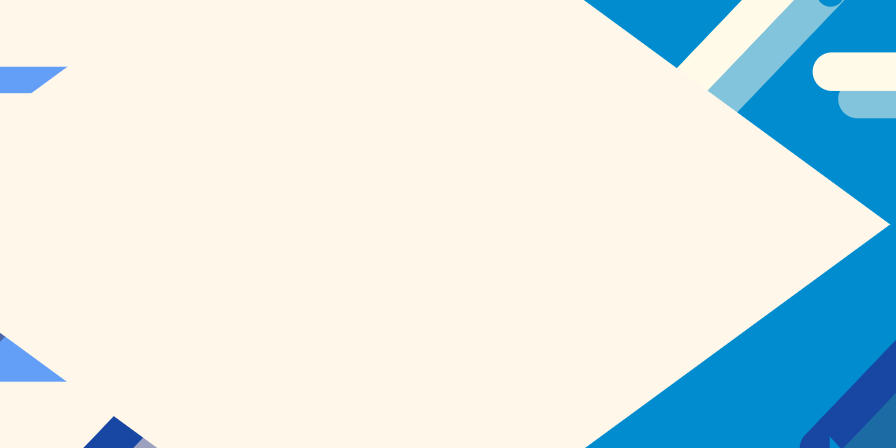
Write a WebGL 1 fragment shader that draws this background.

```glsl
precision highp float;

uniform vec2 u_resolution;

const vec3 CREAM = vec3(1.0, 0.967, 0.914);
const vec3 IVORY = vec3(1.0, 0.984, 0.91);
const vec3 BLUE = vec3(0.0, 0.55, 0.81);
const vec3 PALE_BLUE = vec3(0.51, 0.77, 0.86);
const vec3 SKY = vec3(0.39, 0.62, 0.97);
const vec3 NAVY = vec3(0.09, 0.28, 0.64);
const vec3 TEAL = vec3(0.11, 0.42, 0.645);
const vec3 LAVENDER = vec3(0.61, 0.63, 0.75);
const vec3 SLATE = vec3(0.30, 0.40, 0.66);

// Lengths are in canvas heights, with y measured down from the top.
const float CHEVRON_SLOPE = 1.365;
const float CHEVRON_Y = 0.501;
const float OUTER_TIP = 1.987;
const float INNER_TIP = -0.330;
const float STRIPE_SLOPE = 0.955;
const float PILL_RADIUS = 0.043;
const vec2 PILL_START = vec2(1.857, 0.160);
const vec2 PILL_SHADOW = vec2(1.914, 0.221);
const float NAVY_RADIUS = 0.041;
const vec2 NAVY_START = vec2(1.826, 1.0);
const vec2 NOTCH = vec2(1.852, 0.974);
const vec2 CAP_CENTER = vec2(1.854, -0.016);
const float CAP_RADIUS = 0.031;

// Smooth coverage of a shape from its signed distance.
float fill(float d) {
  return clamp(0.5 - d * u_resolution.y, 0.0, 1.0);
}

// Negative to the left of a right-pointing chevron.
float chevron(vec2 p, float tip) {
  float edge = tip - CHEVRON_SLOPE * abs(p.y - CHEVRON_Y);
  return (p.x - edge) / length(vec2(1.0, CHEVRON_SLOPE));
}

// Negative between two values of a coordinate.
float band(float v, float low, float high) {
  return max(low - v, v - high);
}

float diagonalBand(vec2 p, float low, float high) {
  float v = p.x + STRIPE_SLOPE * p.y;
  return band(v, low, high) / length(vec2(1.0, STRIPE_SLOPE));
}

// Endless bar with one rounded end.
float roundedRay(vec2 p, vec2 start, vec2 dir, float radius) {
  vec2 q = p - start;
  return length(q - dir * max(dot(q, dir), 0.0)) - radius;
}

// Blue field with its diagonal stripes and rounded bars.
vec3 rightField(vec2 p) {
  vec2 across = vec2(1.0, 0.0);
  vec2 rising = normalize(vec2(STRIPE_SLOPE, -1.0));
  vec3 color = BLUE;

  color = mix(color, PALE_BLUE, fill(diagonalBand(p, 1.773, 1.885)));
  color = mix(color, IVORY, fill(diagonalBand(p, 1.656, 1.773)));
  color = mix(color, BLUE, fill(length(p - CAP_CENTER) - CAP_RADIUS));

  color = mix(color, PALE_BLUE, fill(roundedRay(p, PILL_SHADOW, across, PILL_RADIUS)));
  color = mix(color, IVORY, fill(roundedRay(p, PILL_START, across, PILL_RADIUS)));

  color = mix(color, TEAL, fill(diagonalBand(p, 2.780, 2.960)));
  color = mix(color, NAVY, fill(roundedRay(p, NAVY_START, rising, NAVY_RADIUS)));
  vec2 n = p - NOTCH;
  color = mix(color, BLUE, fill(max(-n.x, (1.1 * n.x - n.y) / 1.487)));
  return color;
}

// Bars and stripes showing at the left corners.
vec3 leftField(vec2 p) {
  vec3 color = CREAM;
  color = mix(color, SKY, fill(band(p.y, 0.149, 0.208)));
  color = mix(color, SKY, fill(band(p.y, 0.700, 0.852)));
  color = mix(color, SLATE, fill(diagonalBand(p, 0.650, 0.729)));
  color = mix(color, LAVENDER, fill(diagonalBand(p, 1.253, 1.370)));
  color = mix(color, NAVY, fill(diagonalBand(p, 1.141, 1.253)));
  return color;
}

void main() {
  vec2 p = gl_FragCoord.xy / u_resolution.y;
  p.y = 1.0 - p.y;

  // The cream arrow lies between the two chevrons.
  vec3 color = mix(rightField(p), CREAM, fill(chevron(p, OUTER_TIP)));
  float leftCorners = -CHEVRON_SLOPE * abs(p.y - CHEVRON_Y) + p.x - INNER_TIP;
  leftCorners /= length(vec2(1.0, CHEVRON_SLOPE));
  color = mix(color, leftField(p), fill(leftCorners));

  gl_FragColor = vec4(color, 1.0);
}
```
